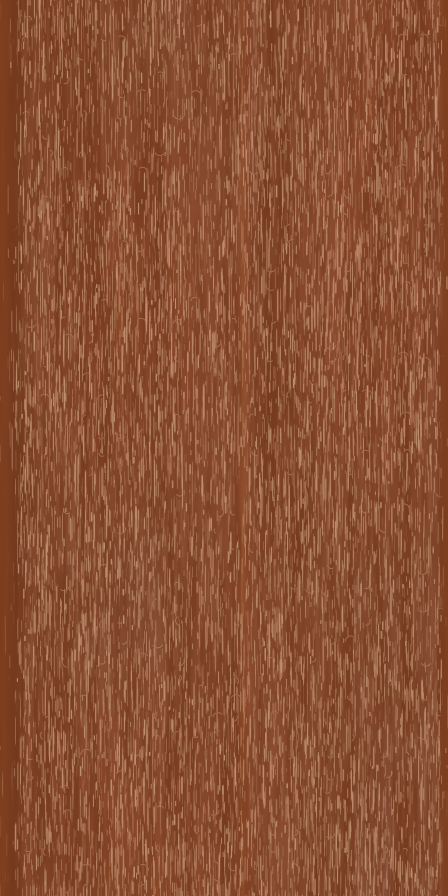
A Shadertoy shader for this texture:

```glsl
// Reddish brown wood board with fine, pale, vertical pore dashes.

const vec3 DARK_WOOD = vec3(0.465, 0.230, 0.120);
const vec3 WARM_WOOD = vec3(0.545, 0.285, 0.165);
const vec3 DUSTY_WOOD = vec3(0.530, 0.325, 0.235);
const vec3 PALE_PORE = vec3(0.775, 0.600, 0.475);
const vec3 EDGE_WOOD = vec3(0.490, 0.235, 0.115);

// Sineless hash: three random values per cell
vec3 hash3(vec3 p) {
    p = fract(p * vec3(0.1031, 0.1030, 0.0973));
    p += dot(p, p.yxz + 33.33);
    return fract((p.xxy + p.yzz) * p.zyx);
}

float valueNoise(vec2 p, float seed) {
    vec2 cell = floor(p);
    vec2 f = fract(p);
    f = f * f * (3.0 - 2.0 * f);
    float a = hash3(vec3(cell, seed)).x;
    float b = hash3(vec3(cell + vec2(1.0, 0.0), seed)).x;
    float c = hash3(vec3(cell + vec2(0.0, 1.0), seed)).x;
    float d = hash3(vec3(cell + 1.0, seed)).x;
    return mix(mix(a, b, f.x), mix(c, d, f.x), f.y);
}

// Box-filtered coverage of a thin line at distance dist from its axis
float lineCoverage(float dist, float halfWidth, float pixel) {
    float cover = (halfWidth + 0.5 * pixel - dist) / pixel;
    return clamp(cover, 0.0, min(1.0, 2.0 * halfWidth / pixel));
}

// One layer of upright dashes, one per cell of a staggered grid
float dashLayer(vec2 p, vec2 cellSize, float density, float seed, float pixel) {
    float clear = 1.0;
    float column = floor(p.x / cellSize.x);
    for (int i = -1; i <= 1; i++) {
        float c = column + float(i);
        float y = p.y / cellSize.y + hash3(vec3(c, seed, 7.0)).x;
        float row = floor(y);
        vec3 place = hash3(vec3(c, row, seed));
        vec3 kind = hash3(vec3(row, c, seed + 19.0));
        float halfWidth = mix(0.0003, 0.0009, place.y * place.y);
        float across = lineCoverage(abs(p.x - (c + place.x) * cellSize.x), halfWidth, pixel);
        float halfLength = mix(0.12, 0.49, kind.x);
        float along = 1.0 - smoothstep(halfLength * 0.7, halfLength, abs(fract(y) - 0.5));
        float present = smoothstep(-0.06, 0.06, density - kind.y);
        clear *= 1.0 - across * along * present * mix(0.3, 1.0, kind.z);
    }
    return 1.0 - clear;
}

// Sparse short curled fibres
float curledFibres(vec2 p, float cellSize, float share, float pixel) {
    vec2 cell = floor(p / cellSize);
    vec3 r = hash3(vec3(cell, 51.0));
    vec3 s = hash3(vec3(cell, 83.0));
    vec2 q = p - (cell + mix(vec2(0.35), vec2(0.65), r.xy)) * cellSize;
    float angle = 6.2832 * s.x;
    vec2 facing = vec2(cos(angle), sin(angle));
    float radius = cellSize * mix(0.12, 0.3, s.y);
    float ring = lineCoverage(abs(length(q) - radius), 0.0005, pixel);
    float arc = smoothstep(0.3, 0.6, dot(q, facing) / max(length(q), 0.0001));
    return ring * arc * step(r.z, share);
}

// Base tone: streaks of several widths, drifting from warm to dusty
vec3 woodBase(vec2 p) {
    float fine = valueNoise(p * vec2(280.0, 18.0), 1.0);
    float medium = valueNoise(p * vec2(95.0, 4.0), 2.0);
    float broad = valueNoise(p * vec2(22.0, 1.5), 3.0);
    float tone = 0.42 * fine + 0.33 * medium + 0.25 * broad;
    float dust = valueNoise(p * vec2(7.0, 3.0), 4.0) * 0.45 + p.x * 0.45;
    vec3 lightWood = mix(WARM_WOOD, DUSTY_WOOD, smoothstep(0.15, 0.65, dust));
    return mix(DARK_WOOD, lightWood, smoothstep(0.12, 0.85, tone));
}

void mainImage(out vec4 fragColor, in vec2 fragCoord) {
    float pixel = 1.0 / iResolution.y;
    vec2 p = fragCoord * pixel;
    float across = fragCoord.x / iResolution.x;

    // Slight sideways wander of the grain
    vec2 grain = p;
    grain.x += 0.0016 * (valueNoise(p * vec2(12.0, 9.0), 5.0) - 0.5);

    // Smooth margins with hardly any pores
    float leftFace = smoothstep(0.025, 0.065, across + 0.008 * valueNoise(p * vec2(1.0, 30.0), 6.0));
    float rightFace = 1.0 - smoothstep(0.975, 0.995, across);
    float face = leftFace * rightFace;

    // Pores gather in long uneven patches
    float patches = 0.6 * valueNoise(grain * vec2(45.0, 7.0), 8.0)
                  + 0.4 * valueNoise(grain * vec2(120.0, 22.0), 9.0);
    float density = mix(0.04, mix(0.32, 0.96, patches), face);

    float clear = 1.0;
    for (int i = 0; i < 5; i++) {
        float k = float(i);
        vec2 cellSize = vec2(0.0045 + 0.0003 * k, 0.018 + 0.011 * k);
        clear *= 1.0 - dashLayer(grain, cellSize, density, 11.0 + 5.0 * k, pixel);
    }
    float pores = 1.0 - clear;
    pores = max(pores, 0.65 * face * curledFibres(p, 0.021, 0.22, pixel));

    // Warm seam right of the middle and a shaded rounded left edge
    vec3 color = mix(EDGE_WOOD, woodBase(grain), mix(0.2, 1.0, face));
    float seam = 1.0 - smoothstep(0.0, 0.025, abs(across - 0.545));
    color += vec3(0.030, 0.012, 0.002) * seam;
    float groove = 1.0 - smoothstep(0.0, 0.03, abs(across - 0.035));
    color *= 1.0 - 0.07 * groove;

    color = mix(color, PALE_PORE, 0.88 * pores);
    fragColor = vec4(color, 1.0);
}
```
